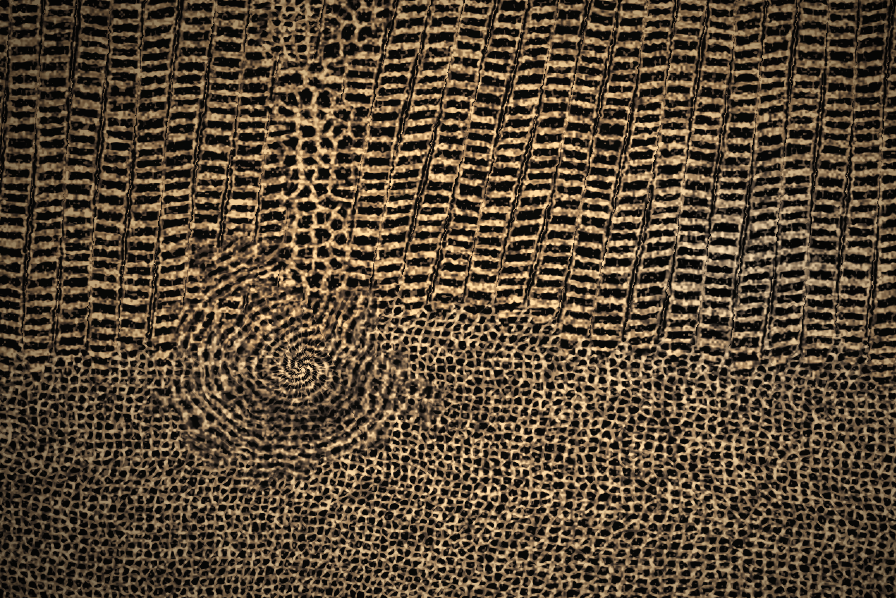
Give the GLSL for this texture, as a Shadertoy shader.

```glsl
// Embossed reptile hide: laddered scale columns above, tapering into a fine
// cellular mesh below, with a swirl of ridges under a neck of round scales.
// Each region yields a ridge height; rough masks blend them, a ramp gilds them.

const vec2 LADDER_SIZE = vec2(0.0545, 0.0225);
const vec2 MESH_SIZE = vec2(0.0165, 0.0146);
const vec2 NECK_SIZE = vec2(0.0290, 0.0260);
const vec2 CREST_SIZE = vec2(0.0210, 0.0130);
const vec2 WHORL_CENTER = vec2(0.505, 0.385);
const float WHORL_PITCH = 0.0165;
const float WHORL_CELLS = 38.0;      // cells per turn
const float WHORL_ARMS = 5.0;        // ridges gained per turn
const float GRAIN_SCALE = 250.0;
const float GRAIN_AMOUNT = 1.05;
const float RAGGED = 0.0045;         // how far grit displaces the ridges
const vec3 PIT = vec3(0.035, 0.035, 0.028);
const vec3 UMBER = vec3(0.23, 0.18, 0.145);
const vec3 GOLD = vec3(0.63, 0.49, 0.33);
const vec3 CREAM = vec3(0.88, 0.75, 0.55);
const vec3 SILVER = vec3(0.84, 0.77, 0.67);
const float TAU = 6.2831853;

float hash(vec2 p) {
    return fract(sin(dot(p, vec2(127.1, 311.7))) * 4375.85);
}

float valueNoise(vec2 p) {
    vec2 i = floor(p), f = fract(p);
    f = f * f * (3.0 - 2.0 * f);
    return mix(mix(hash(i), hash(i + vec2(1, 0)), f.x),
               mix(hash(i + vec2(0, 1)), hash(i + vec2(1, 1)), f.x), f.y);
}

// Cellular walls: 1 on the ridge between cells, 0 inside a cell.
float cellWalls(vec2 q, float jitter, float width) {
    vec2 base = floor(q);
    float f1 = 9.0, f2 = 9.0;
    for (int j = -1; j <= 1; j++)
    for (int i = -1; i <= 1; i++) {
        vec2 id = base + vec2(i, j);
        vec2 site = id + 0.5 + jitter * (vec2(hash(id), hash(id + 57.3)) - 0.5);
        float d = length(q - site);
        f2 = min(f2, max(f1, d));
        f1 = min(f1, d);
    }
    return 1.0 - smoothstep(width - 0.18, width + 0.18, f2 - f1);
}

// Wide columns of crossbars, each column rimmed and split by a dark seam.
float ladder(vec2 q) {
    q.x += 0.07 * sin(q.y * 0.31 + 2.0 * floor(q.x));
    float column = floor(q.x), x = fract(q.x);
    float v = q.y + 3.0 * hash(vec2(column, 4.0));
    v += 0.3 * (x - 0.5) * sin(column * 1.7 + q.y * 0.1) + 0.2 * sin(v * 0.83 + column);
    float barWidth = 0.12 * (hash(vec2(column, floor(v + 0.5))) - 0.5);
    float bar = smoothstep(0.19, 0.37, abs(fract(v) - 0.5) + barWidth);
    float e = min(x, 1.0 - x);
    float rim = 1.0 - smoothstep(0.09, 0.17, e);
    return max(bar, 0.8 * rim) * smoothstep(0.0, 0.08, e);
}

// Broken concentric ridges on the left, slanting strands on the right.
float whorl(vec2 d) {
    float turn = atan(d.x, -d.y) / TAU;
    vec2 arcs = vec2(length(d * vec2(0.85, 1.1)) / WHORL_PITCH + WHORL_ARMS * turn,
                     turn * WHORL_CELLS);
    vec2 strands = vec2(d.x * 0.85 - d.y * 0.5 + 1.5 * d.x * d.y, d.y + 0.5 * d.x);
    strands /= vec2(WHORL_PITCH, 0.026);
    vec2 q = d.x + 0.4 * d.y > 0.055 ? strands : arcs;
    q.x += 0.9 * valueNoise(d * 28.0);
    float stripe = smoothstep(0.12, 0.38, abs(fract(q.x) - 0.5));
    return mix(stripe, cellWalls(q, 0.75, 0.30), 0.5);
}

float capsule(vec2 p, vec2 a, vec2 b) {
    vec2 d = b - a;
    return length(p - a - d * clamp(dot(p - a, d) / dot(d, d), 0.0, 1.0));
}

float bump(float x, float center, float width) {
    float t = (x - center) / width;
    return exp(-t * t);
}

void mainImage(out vec4 fragColor, in vec2 fragCoord) {
    vec2 uv = fragCoord / iResolution.y;
    vec2 grit = vec2(valueNoise(uv * 150.0), valueNoise(uv * 150.0 + 77.0)) - 0.5;
    vec2 p = uv + RAGGED * grit;
    vec2 warp = 0.010 * vec2(sin(p.y * 13.0 + 3.0 * p.x), sin(p.x * 9.0 + 4.0 * p.y));
    float rough = 0.6 * valueNoise(p * 18.0) + 0.4 * valueNoise(p * 45.0) - 0.5;

    // Columns lean most at the center right, and narrow toward tips.
    float lean = 0.06 + 0.17 * bump(p.x, 0.80, 0.40);
    vec2 flow = vec2(p.x - lean * (p.y - 0.7), p.y + 0.006 * sin(p.x * 7.0));
    float lane = flow.x / LADDER_SIZE.x;
    float finger = 0.13 * abs(fract(lane) - 0.5) + 0.06 * (hash(vec2(floor(lane), 9.0)) - 0.5);
    float border = 0.365 + 0.09 * bump(p.x, 0.75, 0.30) + finger + 0.05 * rough;
    float upper = smoothstep(border - 0.012, border + 0.012, p.y);

    // Ridge height by region; the mesh is flatter than the ladders.
    vec2 mesh = (flow + warp + vec2(0.0, 0.10 * p.x)) / MESH_SIZE;
    mesh.x += 0.25 * sin(mesh.y * 0.6);
    float h = mix(0.05 + 0.85 * cellWalls(mesh, 0.55, 0.31), ladder(flow / LADDER_SIZE), upper);

    vec2 d = p - WHORL_CENTER;
    float swirl = min(length((d + vec2(0.02, 0.02)) * vec2(0.84, 1.15)) - 0.175,
                      capsule(p, vec2(0.31, 0.42), vec2(0.44, 0.58)) - 0.045);
    h = mix(h, 0.05 + 0.87 * whorl(d), 1.0 - smoothstep(-0.02, 0.02, swirl + 0.12 * rough));

    float neck = min(capsule(p, vec2(0.53, 0.82), vec2(0.53, 0.56)) - 0.058,
                     capsule(p, vec2(0.50, 0.82), vec2(0.61, 0.98)) - 0.036);
    h = mix(h, cellWalls((p + warp) / NECK_SIZE, 0.65, 0.27),
            1.0 - smoothstep(-0.012, 0.012, neck + 0.07 * rough));
    float crest = length((p - vec2(0.49, 0.95)) * vec2(1.0, 0.8)) - 0.048 + 0.05 * rough;
    h = mix(h, cellWalls((p + warp) / CREST_SIZE, 0.7, 0.35), 1.0 - smoothstep(-0.01, 0.01, crest));

    // Grit wears the ridges and glints in the pits.
    float grain = 0.6 * valueNoise(uv * GRAIN_SCALE) + 0.4 * valueNoise(uv * GRAIN_SCALE * 0.5 + 31.0);
    float glint = smoothstep(0.52, 0.85, grain) * 0.42;
    float tone = h * (0.64 + GRAIN_AMOUNT * (grain - 0.5) + 0.2 * rough) + glint * (1.0 - h);

    // Dark crescent below the swirl.
    float crescent = bump(length(d), 0.085, 0.025) * smoothstep(0.03, -0.06, d.y);
    tone *= 1.0 - 0.4 * crescent;

    vec3 color = mix(PIT, UMBER, smoothstep(0.06, 0.28, tone));
    color = mix(color, GOLD, smoothstep(0.22, 0.60, tone));
    color = mix(color, CREAM, smoothstep(0.54, 0.86, tone));

    // Cool sheen at right and over the mesh, then corner falloff.
    float sheen = bump(p.x, 1.25, 0.24) * bump(p.y, 0.56, 0.18);
    color = mix(color, SILVER * tone, 0.55 * sheen + 0.22 * (1.0 - upper));
    float falloff = length((uv - vec2(0.82, 0.48)) * vec2(0.80, 1.0));
    color *= 1.16 - 0.66 * smoothstep(0.25, 0.84, falloff);
    fragColor = vec4(clamp(color, 0.0, 1.0), 1.0);
}
```
